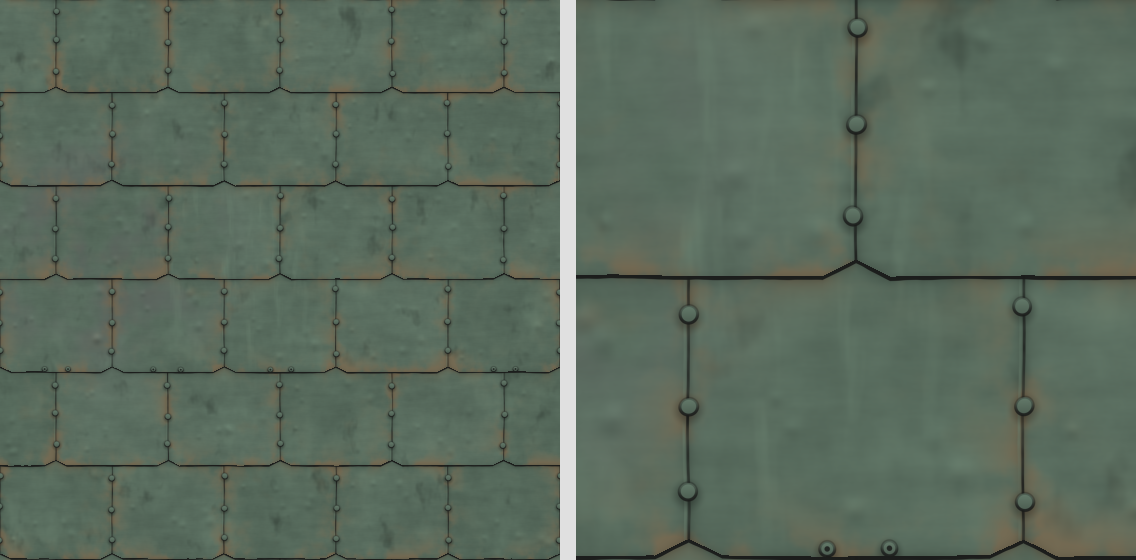
Left: the whole. Right: its middle third, enlarged.
Give the GLSL for this texture, as a Shadertoy shader.

```glsl
const float COLS = 5.0;
const float ROWS = 6.0;
const vec3 PATINA = vec3(0.345, 0.422, 0.367);
const vec3 PALE_PATINA = vec3(0.42, 0.51, 0.44);
const vec3 RUST = vec3(0.475, 0.418, 0.32);
const vec3 STAIN = vec3(0.355, 0.375, 0.365);
const vec3 SHADOW = vec3(0.10, 0.105, 0.10);

vec2 hash2(vec2 p) {
    vec3 q = fract(p.xyx * vec3(0.1031, 0.1030, 0.0973));
    q += dot(q, q.yzx + 33.33);
    return fract((q.xx + q.yz) * q.zy);
}

float cornerDot(vec2 cell, vec2 offset, vec2 period) {
    float angle = 6.2832 * hash2(mod(cell, period) + period).x;
    return dot(vec2(cos(angle), sin(angle)), offset);
}

// Gradient noise that wraps after a whole number of cells
float gradientNoise(vec2 p, vec2 period) {
    vec2 i = floor(p), f = fract(p);
    vec2 u = f * f * f * (f * (f * 6.0 - 15.0) + 10.0);
    vec2 e = vec2(1.0, 0.0);
    float low = mix(cornerDot(i, f, period), cornerDot(i + e, f - e, period), u.x);
    float high = mix(cornerDot(i + e.yx, f - e.yx, period), cornerDot(i + 1.0, f - 1.0, period), u.x);
    return mix(low, high, u.y);
}

float fbm(vec2 uv, vec2 freq) {
    float sum = 0.0, amp = 1.0;
    for (int i = 0; i < 4; i++) {
        sum += amp * gradientNoise(uv * freq, freq);
        freq *= 2.0;
        amp *= 0.55;
    }
    return sum;
}

float stroke(float d, float halfWidth, float px) {
    return 1.0 - smoothstep(halfWidth - px, halfWidth + px, abs(d));
}

// Position along a row, in sheets; odd rows shift by half a sheet
float sheetCoord(float x, float row) {
    return x * COLS - 0.5 * mod(row, 2.0);
}

float seamDistance(float x, float row) {
    float s = sheetCoord(x, row);
    return (s - round(s)) / COLS;
}

// Height of the clipped corners above the straight lower edge
float cornerLift(float x, float row) {
    return 0.0095 * max(0.0, 1.0 - abs(seamDistance(x, row)) / 0.02);
}

// Domed fastener with a rim that darkens underneath
vec3 addRivet(vec3 color, vec2 q, float radius, float px) {
    float d = length(q);
    float side = q.y / radius;
    float below = smoothstep(0.6, -0.8, side);
    color *= 1.0 - 0.25 * smoothstep(radius * 2.2, radius * 0.6, length(q + vec2(0.0, radius * 0.4)));
    color = mix(color, PATINA * (1.0 + 0.14 * side), stroke(d, radius, px));
    return mix(color, SHADOW, stroke(d - radius, 0.0009, px) * mix(0.3, 0.85, below));
}

// Shallow dimple lit from above
float dent(vec2 q, float radius) {
    return q.y / radius * exp(-dot(q, q) / (radius * radius));
}

void mainImage(out vec4 fragColor, in vec2 fragCoord) {
    vec2 uv = fragCoord / iResolution.y;
    float px = 0.75 / iResolution.y;
    vec2 wobble = vec2(fbm(uv, vec2(9.0)), fbm(uv, vec2(11.0)));
    vec2 p = uv - vec2(0.0, 0.0026) + 0.0013 * wobble;

    // Sheet lookup
    float row = floor(p.y * ROWS);
    if (p.y < row / ROWS + cornerLift(p.x, row)) row -= 1.0;
    float localY = p.y - row / ROWS;
    float bottom = localY - cornerLift(p.x, row);
    float top = 1.0 / ROWS + cornerLift(p.x, row + 1.0) - localY;
    float seam = seamDistance(p.x, row);
    float along = sheetCoord(p.x, row);
    float wrapRow = mod(row, ROWS);
    vec2 sheetId = vec2(mod(floor(along), COLS), wrapRow);
    vec2 seamId = vec2(mod(round(along), COLS), wrapRow + 20.0);
    vec2 center = vec2((fract(along) - 0.5) / COLS, localY);

    // Patina: sheet tone, clouds, brushed grain
    float clouds = fbm(uv, vec2(8.0));
    float grain = fbm(uv, vec2(14.0, 70.0));
    float mottle = fbm(uv, vec2(36.0));
    vec3 color = PATINA + 0.025 * (hash2(sheetId).x - 0.5);
    color *= 1.0 + 0.09 * clouds + 0.045 * grain + 0.05 * mottle;
    color = mix(color, PALE_PATINA, 0.4 * smoothstep(0.15, 0.8, fbm(uv, vec2(13.0, 9.0))));
    color *= 1.0 - 0.22 * smoothstep(0.3, 0.9, fbm(uv, vec2(17.0, 12.0)));

    // Grey stain and vertical runs
    float stainArea = smoothstep(0.33, 0.05, length(uv - vec2(0.18, 0.55)));
    color = mix(color, STAIN, stainArea * smoothstep(-0.3, 0.5, clouds) * 0.8);
    float runArea = smoothstep(0.2, 0.05, length((uv - vec2(0.42, 0.52)) * vec2(1.0, 0.8)));
    color = mix(color, PALE_PATINA, 0.55 * runArea * smoothstep(0.1, 0.6, fbm(uv, vec2(30.0, 5.0))));

    // Rust along the borders
    float border = 0.9 * exp(-abs(seam) / 0.014) + exp(-bottom / 0.013) + 0.6 * exp(-top / 0.009);
    float rustNoise = smoothstep(-0.25, 0.55, fbm(uv, vec2(16.0)) + 0.3 * mottle);
    color = mix(color, RUST, clamp(border * rustNoise * 1.2, 0.0, 0.85));
    color = mix(color, RUST, 0.3 * smoothstep(0.35, 0.9, fbm(uv, vec2(10.0, 12.0))));

    // Scattered dents
    for (int i = 0; i < 5; i++) {
        vec2 rnd = hash2(sheetId + 7.0 * float(i + 3));
        vec2 spot = vec2((rnd.x - 0.5) * 0.16, 0.02 + rnd.y * 0.13);
        color *= 1.0 + 0.16 * dent(center - spot, 0.004 + 0.004 * rnd.x);
    }

    // Vertical seams and overlap shadows
    float wear = smoothstep(-0.5, 0.4, fbm(uv, vec2(20.0)));
    color *= 1.0 - 0.2 * exp(-abs(seam) / 0.003);
    color = mix(color, PALE_PATINA, 0.45 * wear * stroke(seam + 0.0022, 0.0008, px));
    color = mix(color, SHADOW, mix(0.85, 0.4, wear) * stroke(seam, 0.0008, px));
    color *= 1.0 - 0.3 * exp(-top / 0.004) - 0.1 * exp(-bottom / 0.003);
    color = mix(color, SHADOW, 0.95 * stroke(top - 0.0008, 0.0011 + 0.0007 * wear, px));

    // Three rivets on each seam
    for (int i = 0; i < 3; i++) {
        vec2 jitter = hash2(seamId + 9.0 * float(i)) - 0.5;
        vec2 spot = vec2(0.003 * jitter.x, 0.035 + 0.055 * float(i) + 0.007 * jitter.y);
        color = addRivet(color, vec2(seam, localY) - spot, 0.0052, px);
    }

    // Stud pairs on the lower edge of one row
    if (wrapRow == 2.0 && sheetId.x != 3.0) {
        for (int i = 0; i < 2; i++) {
            float jitter = hash2(sheetId + 31.0 * float(i + 1)).x - 0.5;
            vec2 q = center - vec2(0.038 * float(i) - 0.021 + 0.012 * jitter, 0.0045);
            color = addRivet(color, q, 0.0044, px);
            color = mix(color, SHADOW, 0.85 * stroke(length(q), 0.0016, px));
        }
    }
    fragColor = vec4(color, 1.0);
}
```
